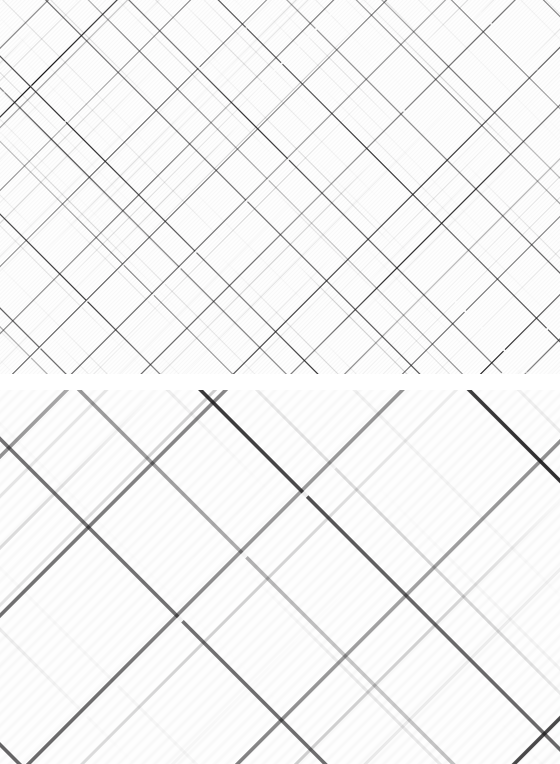
Top, the full canvas; bottom, a detail of the centre.
Write a WebGL 1 fragment shader that draws this pattern.

```glsl
precision highp float;

uniform vec2 u_resolution;

#define PAPER vec3(0.996)
#define INK vec3(0.10, 0.095, 0.10)
#define MAIN_SPACING 0.118
#define FAINT_SPACING 0.043
#define GAP_SPACING 0.11
#define MAIN_WIDTH 0.0032
#define FAINT_WIDTH 0.0027
#define GAP_WIDTH 0.0055
#define HATCH_PERIOD 0.0076
#define HATCH_DEPTH 0.024

float hash(vec2 p) {
  return fract(sin(dot(p, vec2(12.9898, 78.233))) * 43758.5453);
}

// Smooth value noise along one thread
float noise(float x, float seed) {
  float cell = floor(x);
  float f = fract(x);
  f = f * f * (3.0 - 2.0 * f);
  return mix(hash(vec2(cell, seed)), hash(vec2(cell + 1.0, seed)), f);
}

// Box-filtered coverage of a line at distance d
float lineCoverage(float d, float width, float pixel) {
  float inner = max(d - 0.5 * pixel, -0.5 * width);
  float outer = min(d + 0.5 * pixel, 0.5 * width);
  return clamp((outer - inner) / pixel, 0.0, 1.0);
}

// Parallel jittered threads: q.x runs across them, q.y along them.
// Strength varies along each thread from low to high; fade is the
// noise range that takes a thread from absent to full strength.
float threads(vec2 q, float spacing, float width, vec2 strength,
              vec2 fade, float seed, float pixel) {
  float clear = 1.0;
  float home = floor(q.x / spacing);
  for (int k = -1; k <= 1; k++) {
    float id = home + float(k);
    float jitter = hash(vec2(id, seed)) - 0.5;
    float center = (id + 0.5 + 0.9 * jitter) * spacing;
    float threadSeed = id * 1.37 + seed;
    float tone = 0.5 * hash(vec2(threadSeed, 3.1))
               + 0.5 * noise(q.y * 3.2, threadSeed + 5.7);
    float presence = smoothstep(fade.x, fade.y,
                                noise(q.y * 2.6 + 17.0 * jitter, threadSeed + 9.3));
    float alpha = mix(strength.x, strength.y, tone) * presence;
    clear *= 1.0 - alpha * lineCoverage(q.x - center, width, pixel);
  }
  return 1.0 - clear;
}

// Dark continuous threads together with pale broken ones
float weave(vec2 q, float seed, float pixel) {
  float strong = threads(q, MAIN_SPACING, MAIN_WIDTH, vec2(0.18, 1.0),
                         vec2(-1.0, -0.5), seed, pixel);
  float faint = threads(q, FAINT_SPACING, FAINT_WIDTH, vec2(0.01, 0.28),
                        vec2(0.35, 0.95), seed + 21.0, pixel);
  return 1.0 - (1.0 - strong) * (1.0 - faint);
}

// Short blank strokes that nick the threads they cross
float gaps(vec2 q, float seed, float pixel) {
  return threads(q, GAP_SPACING, GAP_WIDTH, vec2(0.8, 1.0),
                 vec2(0.78, 0.92), seed, pixel);
}

void main() {
  float pixel = 1.0 / u_resolution.y;
  vec2 p = gl_FragCoord.xy * pixel;

  // Coordinates across the falling and the rising diagonals
  vec2 falling = vec2(p.x + p.y, p.x - p.y) * 0.70710678;
  vec2 rising = falling.yx;

  // Fine rising hatch on the paper
  float hatch = 0.5 + 0.5 * sin(6.2831853 * rising.x / HATCH_PERIOD);
  vec3 ground = PAPER - HATCH_DEPTH * hatch * hatch;

  // Each family is nicked by gaps running the other way
  float fallingInk = weave(falling, 4.0, pixel) * (1.0 - gaps(rising, 61.0, pixel));
  float risingInk = weave(rising, 47.0, pixel) * (1.0 - gaps(falling, 83.0, pixel));

  vec3 color = mix(ground, INK, fallingInk);
  color = mix(color, INK, risingInk);
  gl_FragColor = vec4(color, 1.0);
}
```
